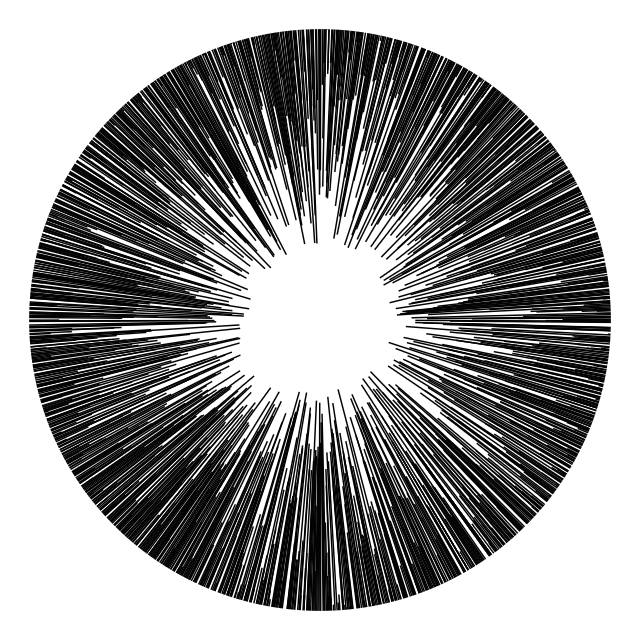
This background is drawn by a WebGL 2 fragment shader. Its source:

```glsl
#version 300 es
precision highp float;
// A burst of thin black spokes inside a white field, cut off by a round rim.
// Each layer splits the circle into angular cells holding one jittered spoke
// of constant width; random inner ends leave a clear, ragged centre.

uniform vec2 u_resolution;
out vec4 outColor;

const float TAU = 6.2831853;
const float RIM_RADIUS = 0.4545;
const float CLEAR_RADIUS = 0.112;
const float SPOKE_WIDTH = 0.0023;
const float START_BIAS = 0.8;
const float CELLS = 360.0;
const int LAYERS = 5;
const vec3 PAPER = vec3(1.0);
const vec3 INK = vec3(0.01);

// Two independent random values in 0..1 for a cell of a layer
vec2 hash2(vec2 cell) {
  vec3 q = fract(cell.xyx * vec3(0.1031, 0.1030, 0.0973));
  q += dot(q, q.yzx + 33.33);
  return fract((q.xx + q.yz) * q.zy);
}

// Smooth coverage of a shape from its signed distance
float coverage(float signedDistance, float pixel) {
  return clamp(0.5 - signedDistance / pixel, 0.0, 1.0);
}

// Radial bar of constant width running outward from the given start radius
float spoke(vec2 p, float angle, float start, float width, float pixel) {
  vec2 axis = vec2(cos(angle), sin(angle));
  float along = dot(p, axis);
  float across = abs(p.x * axis.y - p.y * axis.x);
  return coverage(across - 0.5 * width, pixel) * coverage(start - along, pixel);
}

// Share of paper left uncovered by one layer of spokes
float layerGaps(vec2 p, float layer, float pixel) {
  float turn = atan(p.y, p.x) / TAU;
  float home = floor(turn * CELLS);
  float gaps = 1.0;
  for (int i = -1; i <= 1; i++) {
    float cell = mod(home + float(i), CELLS);
    vec2 rnd = hash2(vec2(cell + 1.0, layer * 17.0 + 5.0));
    float angle = (cell + rnd.x) / CELLS * TAU;
    float start = mix(CLEAR_RADIUS, RIM_RADIUS, pow(rnd.y, START_BIAS));
    gaps *= 1.0 - spoke(p, angle, start, SPOKE_WIDTH, pixel);
  }
  return gaps;
}

void main() {
  float side = min(u_resolution.x, u_resolution.y);
  vec2 p = (gl_FragCoord.xy - 0.5 * u_resolution) / side;
  float pixel = 1.0 / side;

  // Overlay the spoke layers
  float gaps = 1.0;
  for (int i = 0; i < LAYERS; i++) {
    gaps *= layerGaps(p, float(i), pixel);
  }

  // Trim everything to the disc
  float disc = coverage(length(p) - RIM_RADIUS, pixel);
  outColor = vec4(mix(PAPER, INK, (1.0 - gaps) * disc), 1.0);
}
```
